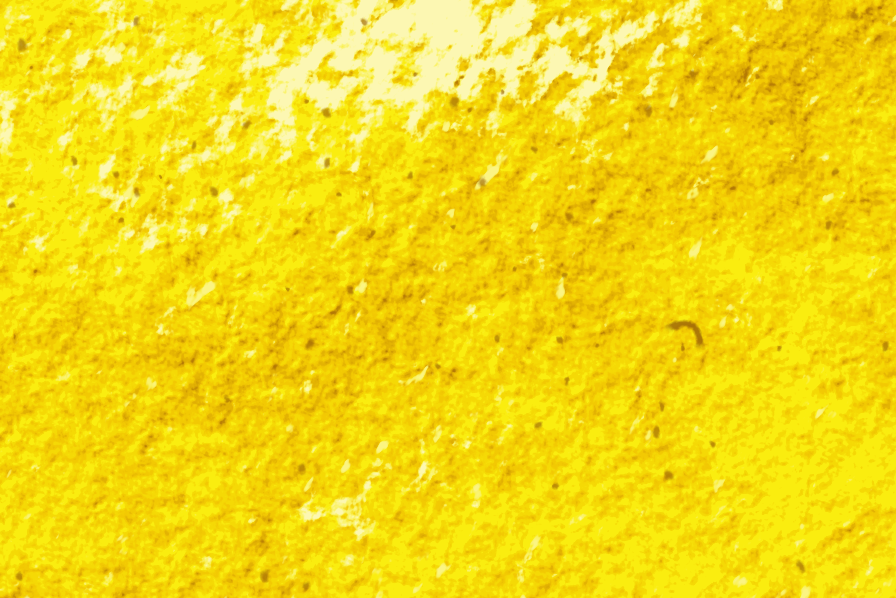
Reproduce this texture procedurally as a WebGL 2 fragment shader.

```glsl
#version 300 es
precision highp float;

uniform vec2 u_resolution;
out vec4 fragColor;

float hash(vec2 cell) {
    vec3 v = fract(cell.xyx * vec3(0.1031, 0.1030, 0.0973));
    v += dot(v, v.yzx + 33.33);
    return fract((v.x + v.y) * v.z);
}

float noise(vec2 p) {
    vec2 cell = floor(p), f = fract(p);
    vec2 w = f * f * (3.0 - 2.0 * f);
    float low = mix(hash(cell), hash(cell + vec2(1, 0)), w.x);
    float high = mix(hash(cell + vec2(0, 1)), hash(cell + vec2(1, 1)), w.x);
    return mix(low, high, w.y);
}

// Layered noise, centred on zero
float fbm(vec2 p) {
    float sum = 0.0, weight = 0.5;
    for (int i = 0; i < 4; i++) {
        sum += weight * (noise(p) - 0.5);
        p = mat2(0.8, 0.6, -0.6, 0.8) * p * 2.03 + 17.3;
        weight *= 0.5;
    }
    return sum;
}

// Components of p along and across a direction
vec2 turn(vec2 p, float angle) {
    float c = cos(angle), s = sin(angle);
    return vec2(c * p.x + s * p.y, c * p.y - s * p.x);
}

float glow(vec2 p, vec2 centre, vec2 radius, float angle) {
    vec2 d = turn(p - centre, angle) / radius;
    return exp(-dot(d, d));
}

// Rough plaster with upright strokes in the middle, slanted ones at lower right
float plaster(vec2 p, float upright, float slanted) {
    vec2 q = p + 0.012 * vec2(noise(p * 22.0), noise(p * 22.0 + 40.0));
    float height = fbm(q * 38.0);
    height += 0.28 * upright * noise(turn(q, 1.3) * vec2(17.0, 52.0));
    height += 0.28 * slanted * noise(turn(q, 0.6) * vec2(14.0, 62.0));
    return height;
}

// Scattered soft pits, one candidate per cell
float pits(vec2 p, float scale, float density) {
    vec2 home = floor(p * scale);
    float cover = 0.0;
    for (int y = -1; y <= 1; y++) {
        for (int x = -1; x <= 1; x++) {
            vec2 cell = home + vec2(x, y);
            vec2 centre = cell + vec2(hash(cell + 3.7), hash(cell + 9.1));
            float radius = mix(0.004, 0.011, hash(cell + 21.3));
            float d = length((p - centre / scale) * vec2(1.15, 0.9));
            float present = step(hash(cell + 57.9), density);
            cover = max(cover, present * (1.0 - smoothstep(0.3, 1.1, d / radius)));
        }
    }
    return cover;
}

float crescent(vec2 p, vec2 centre, float radius, float width) {
    vec2 d = p - centre;
    float ring = 1.0 - smoothstep(0.2, 1.0, abs(length(d) - radius) / width);
    return ring * smoothstep(-0.1, 0.5, dot(d / radius, vec2(0.5, 0.86)));
}

vec3 paint(float tone) {
    vec3 c = mix(vec3(0.70, 0.47, 0.02), vec3(0.89, 0.70, 0.01), smoothstep(-3.2, -1.6, tone));
    c = mix(c, vec3(0.95, 0.79, 0.01), smoothstep(-1.6, -0.8, tone));
    c = mix(c, vec3(0.96, 0.85, 0.02), smoothstep(-0.7, 0.0, tone));
    return mix(c, vec3(0.98, 0.93, 0.06), smoothstep(0.2, 0.9, tone));
}

void main() {
    vec2 p = gl_FragCoord.xy / u_resolution.y;
    vec2 drift = p + 0.22 * vec2(fbm(p * 5.0), fbm(p * 5.0 + 31.0));

    // Broad bright and amber areas
    float corner = glow(drift, vec2(0.15, 0.8), vec2(0.5, 0.35), 0.2);
    float slanted = glow(drift, vec2(1.3, 0.1), vec2(0.5, 0.28), 0.3);
    float upright = glow(drift, vec2(0.78, 0.48), vec2(0.36, 0.42), 0.0);
    float amber = glow(drift, vec2(1.2, 0.8), vec2(0.42, 0.24), 0.45)
                + glow(drift, vec2(0.4, 0.4), vec2(0.42, 0.15), 0.1);
    float tone = 0.15 + 0.8 * corner + 0.5 * slanted - 0.95 * amber + 2.2 * fbm(p * 9.0);

    // Relief lit from the upper left, then fine grain
    vec2 toLight = vec2(-0.0036, 0.0048);
    float slope = plaster(p, upright, slanted) - plaster(p + toLight, upright, slanted);
    tone += slope * (7.5 + 3.5 * corner);
    tone += 1.2 * (noise(p * 170.0) - 0.5) + 2.2 * fbm(p * 75.0);
    vec3 colour = paint(tone);

    // Worn pale patches, broken up by yellow dimples
    float worn = glow(drift, vec2(0.70, 0.91), vec2(0.42, 0.15), 0.15);
    worn = max(worn, 0.55 * glow(drift, vec2(0.2, 0.82), vec2(0.34, 0.24), 0.0));
    worn = max(worn, 0.55 * glow(drift, vec2(0.58, 0.15), vec2(0.16, 0.07), 0.8));
    float chips = fbm(turn(p, 1.0) * vec2(30.0, 46.0) + 70.0);
    float pale = smoothstep(0.45, 1.0, worn + 1.9 * chips + 1.6 * slope);
    float flecks = fbm(turn(p, 1.0) * vec2(16.0, 30.0) + 11.0);
    pale = max(pale, 0.7 * smoothstep(0.24, 0.33, flecks + 0.04 * upright));
    colour = mix(colour, vec3(0.98, 0.95, 0.41), smoothstep(0.0, 0.55, pale));
    colour = mix(colour, vec3(0.99, 0.97, 0.70), smoothstep(0.5, 1.0, pale));

    // Brown pits and a curved gash
    vec2 rough = p + 0.014 * vec2(fbm(p * 60.0), fbm(p * 60.0 + 19.0));
    float pitted = 0.65 * pits(rough, 13.0, 0.10 + 0.35 * corner + 0.12 * upright);
    float gash = 0.85 * crescent(rough, vec2(1.14, 0.43), 0.03, 0.009);
    colour = mix(colour, vec3(0.62, 0.40, 0.03), max(pitted, gash));

    fragColor = vec4(clamp(colour, 0.0, 1.0), 1.0);
}
```
